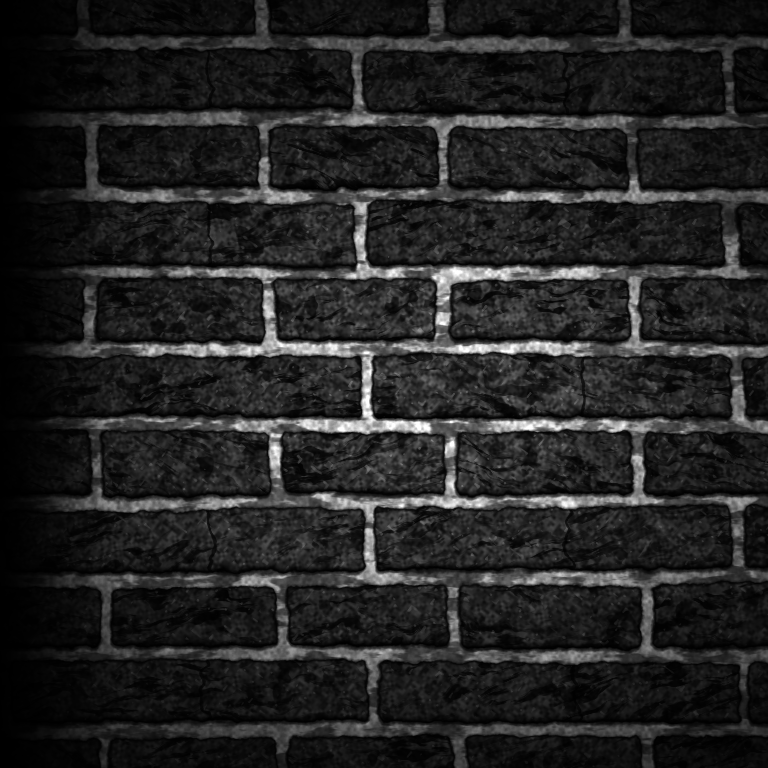
A three.js fragment shader for this texture:

```glsl
varying vec2 vUv;

const float ROW_HEIGHT = 0.0994;
const float FIRST_JOINT_Y = 0.0495;
const vec2 STRETCHER = vec2(0.483, 0.475);  // pitch, joint x
const vec2 HEADER = vec2(0.2355, 0.126);
const vec2 HALF_JOINT = vec2(0.0082, 0.0093);
const float EDGE_BLUR = 0.0014;
const vec3 MORTAR_COLOR = vec3(0.93);
const vec3 BRICK_COLOR = vec3(0.215);

float hash(vec2 p) {
  vec3 q = fract(vec3(p.xyx) * 0.1031);
  q += dot(q, q.yzx + 33.33);
  return fract((q.x + q.y) * q.z);
}

float noise(vec2 p) {
  vec2 cell = floor(p);
  vec2 f = fract(p);
  f = f * f * (3.0 - 2.0 * f);
  float low = mix(hash(cell), hash(cell + vec2(1.0, 0.0)), f.x);
  float high = mix(hash(cell + vec2(0.0, 1.0)), hash(cell + 1.0), f.x);
  return mix(low, high, f.y);
}

float fbm(vec2 p) {
  float sum = 0.0;
  float weight = 0.5;
  for (int i = 0; i < 4; i++) {
    sum += weight * noise(p);
    p = mat2(1.6, 1.2, -1.2, 1.6) * p + 7.3;
    weight *= 0.5;
  }
  return sum / 0.9375;
}

float roundedBox(vec2 p, vec2 halfSize, float radius) {
  vec2 q = abs(p) - halfSize + radius;
  return length(max(q, 0.0)) + min(max(q.x, q.y), 0.0) - radius;
}

// Uneven wall coordinates: slight lean, bowed courses and chipped edges
vec2 warpWall(vec2 uv) {
  vec2 bow = vec2(noise(uv * 9.0 + 3.0), noise(uv * vec2(5.0, 9.0) + 40.0)) - 0.5;
  vec2 chip = vec2(fbm(uv * 65.0 + 11.0), fbm(uv * 65.0 + 83.0)) - 0.5;
  return uv + vec2(0.025 * (uv.y - 0.5), 0.0) + bow * 0.006 + chip * 0.009;
}

// Dark torn grooves running along the brick
float grooves(vec2 p, float seed) {
  float tilt = (hash(vec2(seed, 5.0)) - 0.5) * 0.8;
  vec2 q = vec2(p.x, p.y + tilt * p.x);
  float bend = fbm(q * vec2(14.0, 22.0) + seed);
  float strands = fbm(q * vec2(38.0, 130.0) + vec2(1.5, 6.0) * bend + seed);
  float patchiness = smoothstep(0.25, 0.65, fbm(p * vec2(10.0, 20.0) + seed));
  return (1.0 - smoothstep(0.3, 0.5, strands)) * mix(0.45, 1.0, patchiness);
}

// Thin split near the middle of some long bricks
float crack(vec2 p, float seed) {
  float offset = (seed - 0.5) * 0.12 + (noise(vec2(p.y * 90.0, seed * 50.0)) - 0.5) * 0.012;
  return (1.0 - smoothstep(0.001, 0.003, abs(p.x - offset))) * step(0.65, seed);
}

vec3 brickSurface(vec2 p, float seed, float depth, float split) {
  vec2 turned = mat2(0.8, 0.6, -0.6, 0.8) * p;
  float grain = noise(turned * 250.0 + seed * 90.0);
  float mottling = fbm(turned * 70.0 + seed * 70.0);
  float tone = mix(0.85, 1.12, seed) * mix(0.5, 1.5, mottling) * mix(0.45, 1.55, grain);
  tone *= 1.0 - 0.8 * grooves(p, seed * 60.0);
  tone *= 1.0 - 0.6 * smoothstep(0.66, 0.74, fbm(turned * 34.0 + seed * 31.0));
  tone += 0.8 * smoothstep(0.82, 0.97, noise(turned * 165.0 + seed * 17.0));
  tone *= mix(0.15, 1.0, smoothstep(0.0, 0.005, depth));
  return BRICK_COLOR * tone * (1.0 - 0.7 * split);
}

vec3 mortarSurface(vec2 uv, float gap, float shadow) {
  float tone = mix(0.55, 1.3, fbm(uv * 90.0)) * mix(0.75, 1.2, noise(uv.yx * 240.0));
  float stain = smoothstep(0.5, 0.66, fbm(uv * vec2(24.0, 70.0) + 19.0));
  tone *= 1.0 - 0.55 * stain;
  tone *= mix(0.6, 1.0, smoothstep(0.0, 0.004, gap));
  return MORTAR_COLOR * tone * (1.0 - 0.55 * shadow);
}

float lamp(vec2 uv) {
  vec2 d = uv - vec2(0.56, 0.5);
  float falloff = exp(-dot(d * d, vec2(3.0, 4.6)));
  return falloff * smoothstep(-0.01, 0.17, uv.x);
}

void main() {
  vec2 wall = warpWall(vUv);

  // Alternating courses of long and short bricks
  float rowPosition = (wall.y - FIRST_JOINT_Y) / ROW_HEIGHT;
  float row = floor(rowPosition);
  float isHeader = mod(row, 2.0);
  vec2 course = mix(STRETCHER, HEADER, isHeader);
  float rowShift = (hash(vec2(row + 12.0, 3.0)) - 0.5) * 0.006;
  float fromMiddle = (wall.x - 0.53) / 0.2;
  float squeeze = 0.014 * isHeader * exp(-fromMiddle * fromMiddle);
  float columnPosition = (wall.x + squeeze - course.y - rowShift) / course.x;
  vec2 id = vec2(floor(columnPosition), row) + 20.0;
  float seed = hash(id);

  // Each brick varies in size and placement
  vec2 cell = vec2(course.x, ROW_HEIGHT);
  vec2 local = (fract(vec2(columnPosition, rowPosition)) - 0.5) * cell;
  vec2 jitter = vec2(hash(id + 31.0), hash(id + 57.0)) - 0.5;
  vec2 halfSize = cell * 0.5 - HALF_JOINT - jitter.yx * vec2(0.004, 0.002);
  vec2 placed = local - jitter * vec2(0.004, 0.003);
  float distanceToBrick = roundedBox(placed, halfSize, 0.008);
  float shadowDistance = roundedBox(placed + vec2(0.001, 0.003), halfSize, 0.008);

  float shadow = 1.0 - smoothstep(-0.001, 0.003, shadowDistance);
  float split = crack(placed, seed) * (1.0 - isHeader);
  float lowerEdge = smoothstep(-halfSize.y, -halfSize.y + 0.011, placed.y);
  vec3 brick = brickSurface(vUv, seed, -distanceToBrick, split) * mix(0.15, 1.0, lowerEdge);
  vec3 mortar = mortarSurface(vUv, distanceToBrick, shadow);
  float mortarMask = smoothstep(-EDGE_BLUR, EDGE_BLUR, distanceToBrick);
  gl_FragColor = vec4(mix(brick, mortar, mortarMask) * lamp(vUv), 1.0);
}
```
